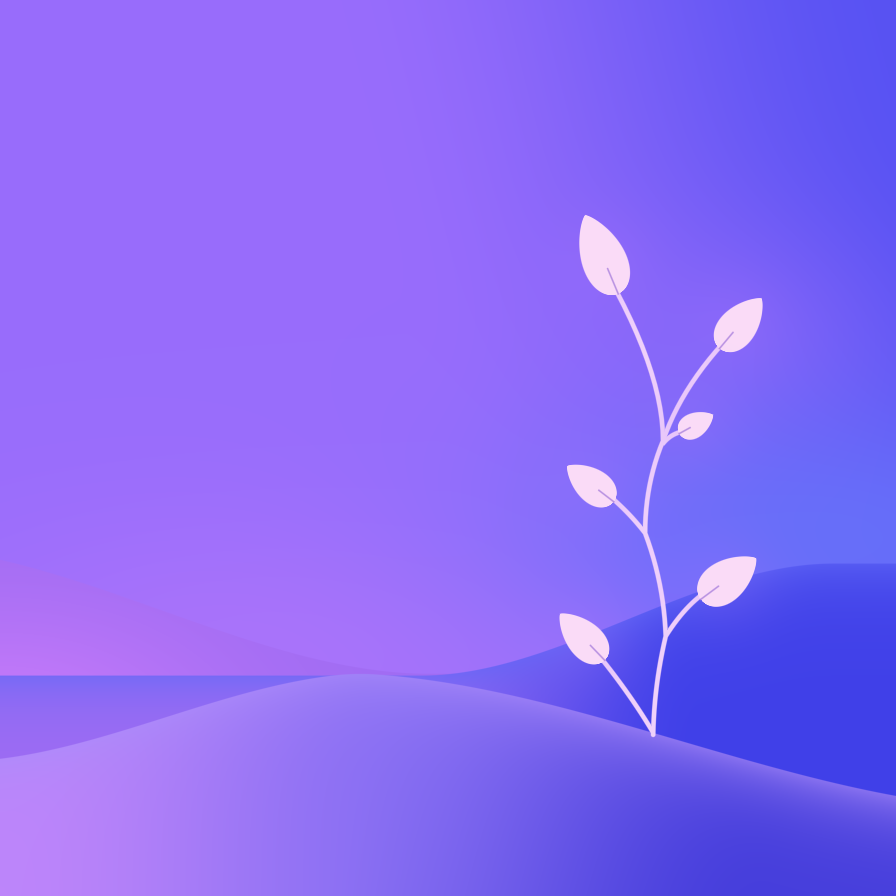
A WebGL 2 fragment shader for this background:

```glsl
#version 300 es
precision highp float;
// A pale sprig on rolling violet and blue hills under a soft gradient sky.
// Hills are smoothstep height curves shaded by depth; the sprig is made of
// quadratic curves for stems and tapered profiles for leaves.

uniform vec2 u_resolution;
out vec4 fragColor;

const vec3 SKY_VIOLET = vec3(0.595, 0.425, 0.985);
const vec3 SKY_INDIGO = vec3(0.34, 0.32, 0.95);
const vec3 SKY_BLUE = vec3(0.40, 0.44, 0.98);
const vec3 SKY_PINK = vec3(0.69, 0.46, 0.98);
const vec3 LEFT_PINK = vec3(0.78, 0.48, 0.98);
const vec3 LEFT_VIOLET = vec3(0.62, 0.42, 0.95);
const vec3 RIGHT_DEEP = vec3(0.25, 0.25, 0.91);
const vec3 RIGHT_RIM = vec3(0.38, 0.41, 0.97);
const vec3 FRONT_LILAC = vec3(0.74, 0.52, 0.98);
const vec3 FRONT_MID = vec3(0.53, 0.43, 0.95);
const vec3 FRONT_DEEP = vec3(0.27, 0.24, 0.86);
const vec3 FRONT_RIM = vec3(0.67, 0.55, 0.98);
const vec3 STEM_COLOR = vec3(0.94, 0.82, 0.98);
const vec3 LEAF_COLOR = vec3(0.98, 0.86, 0.97);
const vec3 VEIN_COLOR = vec3(0.66, 0.50, 0.86);
const float STEM_RADIUS = 0.0026;
const float VEIN_RADIUS = 0.0009;
const int CURVE_STEPS = 12;

// Stem curves: four along the main stem, then five side branches
const int STEMS = 9;
const vec2 STEM_START[STEMS] = vec2[](
  vec2(0.729, 0.180), vec2(0.743, 0.290), vec2(0.720, 0.405), vec2(0.740, 0.508),
  vec2(0.728, 0.184), vec2(0.743, 0.290), vec2(0.720, 0.405), vec2(0.740, 0.508), vec2(0.740, 0.505));
const vec2 STEM_BEND[STEMS] = vec2[](
  vec2(0.730, 0.235), vec2(0.741, 0.349), vec2(0.720, 0.460), vec2(0.740, 0.577),
  vec2(0.704, 0.224), vec2(0.762, 0.320), vec2(0.703, 0.427), vec2(0.759, 0.564), vec2(0.748, 0.515));
const vec2 STEM_END[STEMS] = vec2[](
  vec2(0.743, 0.290), vec2(0.720, 0.405), vec2(0.740, 0.508), vec2(0.688, 0.675),
  vec2(0.672, 0.264), vec2(0.783, 0.336), vec2(0.682, 0.445), vec2(0.807, 0.617), vec2(0.760, 0.518));

// Leaves: base in xy, tip in zw, and half width
const int LEAVES = 6;
const vec4 LEAF_AXIS[LEAVES] = vec4[](
  vec4(0.690, 0.672, 0.653, 0.760), vec4(0.803, 0.611, 0.850, 0.667), vec4(0.758, 0.516, 0.796, 0.537),
  vec4(0.685, 0.440, 0.633, 0.480), vec4(0.782, 0.331, 0.844, 0.377), vec4(0.675, 0.263, 0.625, 0.315));
const float LEAF_WIDTH[LEAVES] = float[](0.025, 0.021, 0.014, 0.019, 0.023, 0.020);

float blob(vec2 p, vec2 center, vec2 size) {
  vec2 d = (p - center) / size;
  return exp(-dot(d, d));
}

float segmentDistance(vec2 p, vec2 a, vec2 b) {
  vec2 axis = b - a;
  return length(p - a - axis * clamp(dot(p - a, axis) / dot(axis, axis), 0.0, 1.0));
}

float curveDistance(vec2 p, vec2 a, vec2 bend, vec2 b) {
  float nearest = 1.0;
  vec2 last = a;
  for (int i = 1; i <= CURVE_STEPS; i++) {
    float t = float(i) / float(CURVE_STEPS);
    vec2 next = mix(mix(a, bend, t), mix(bend, b, t), t);
    nearest = min(nearest, segmentDistance(p, last, next));
    last = next;
  }
  return nearest;
}

// Round at the base, pointed at the tip
float leafDistance(vec2 p, vec4 axis, float halfWidth) {
  vec2 along = axis.zw - axis.xy;
  float size = length(along);
  vec2 dir = along / size;
  vec2 q = p - axis.xy;
  float x = dot(q, dir);
  float t = clamp(x / size, 0.0, 1.0);
  float side = abs(dot(q, vec2(-dir.y, dir.x)));
  float profile = 2.38 * halfWidth * sqrt(t) * pow(1.0 - t, 0.8);
  return max(side - profile, abs(x - 0.5 * size) - 0.5 * size);
}

vec3 skyColor(vec2 p) {
  vec3 color = mix(SKY_VIOLET, SKY_INDIGO, smoothstep(0.42, 1.10, p.x + 0.25 * (p.y - 0.75)));
  color = mix(color, SKY_PINK, 0.75 * blob(p, vec2(0.32, 0.27), vec2(0.42, 0.17)));
  color = mix(color, SKY_VIOLET, 0.45 * blob(p, vec2(0.80, 0.62), vec2(0.20, 0.13)));
  return mix(color, SKY_BLUE, 0.9 * blob(p, vec2(0.94, 0.40), vec2(0.36, 0.15)));
}

void main() {
  vec2 p = gl_FragCoord.xy / u_resolution;
  float edge = 0.8 / min(u_resolution.x, u_resolution.y);
  vec3 color = skyColor(p);

  // Distant left hill
  float depth = 0.390 - 0.142 * smoothstep(-0.12, 0.48, p.x) - p.y;
  vec3 hill = mix(LEFT_VIOLET, LEFT_PINK, blob(p, vec2(0.0, 0.17), vec2(0.27, 0.16)));
  color = mix(color, hill, smoothstep(-edge, edge, depth));

  // Distant right hill
  depth = 0.246 + 0.125 * smoothstep(0.47, 0.93, p.x) - p.y;
  hill = mix(LEFT_VIOLET, RIGHT_DEEP, smoothstep(0.42, 0.78, p.x));
  hill = mix(hill, RIGHT_RIM, 0.65 * exp(-max(depth, 0.0) / 0.035));
  color = mix(color, hill, smoothstep(-edge, edge, depth));

  // Front hill with a lit crest
  depth = 0.150 + 0.099 * smoothstep(-0.05, 0.42, p.x) - 0.152 * smoothstep(0.37, 1.15, p.x) - p.y;
  hill = mix(FRONT_LILAC, FRONT_MID, smoothstep(0.0, 0.48, p.x));
  hill = mix(hill, FRONT_DEEP, smoothstep(0.38, 0.88, p.x - 0.25 * (p.y - 0.1)));
  hill = mix(hill, FRONT_RIM, 0.65 * exp(-max(depth, 0.0) / 0.035));
  color = mix(color, hill, smoothstep(-edge, edge, depth));

  // Sprig: stems first, then leaves with a short vein
  float stem = 1.0;
  for (int i = 0; i < STEMS; i++)
    stem = min(stem, curveDistance(p, STEM_START[i], STEM_BEND[i], STEM_END[i]));
  color = mix(color, STEM_COLOR, smoothstep(edge, -edge, stem - STEM_RADIUS));
  for (int i = 0; i < LEAVES; i++) {
    vec4 axis = LEAF_AXIS[i];
    vec2 middle = mix(axis.xy, axis.zw, 0.45);
    color = mix(color, SKY_PINK, 0.15 * blob(p, middle, vec2(0.055)));
    color = mix(color, LEAF_COLOR, smoothstep(edge, -edge, leafDistance(p, axis, LEAF_WIDTH[i])));
    float vein = segmentDistance(p, axis.xy, mix(axis.xy, axis.zw, 0.32));
    color = mix(color, VEIN_COLOR, 0.8 * smoothstep(edge, -edge, vein - VEIN_RADIUS));
  }
  fragColor = vec4(color, 1.0);
}
```
